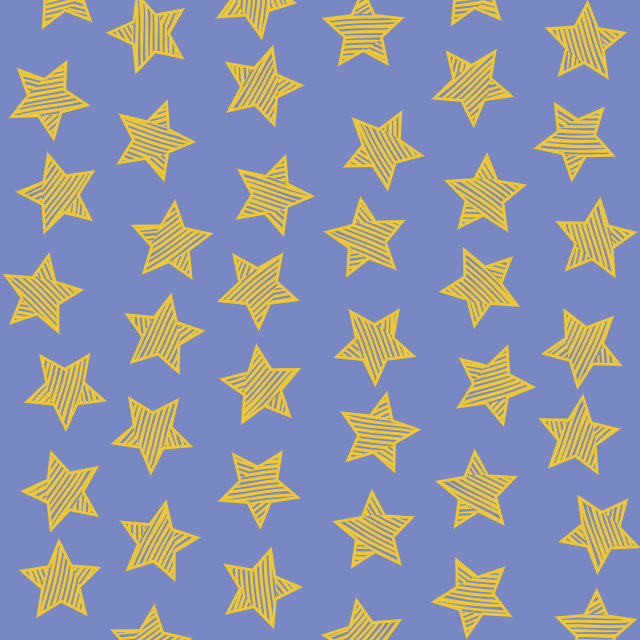
A Shadertoy shader for this pattern:

```glsl
// Scattered hand-hatched golden stars on a periwinkle ground.

#define GRID vec2(6.0, 6.4)        // columns and rows of stars
#define JITTER vec2(0.26, 0.18)    // random shift, in cells
#define STAR_RADIUS 0.068          // centre to tip, in canvas heights
#define INNER_RATIO 0.48           // notch radius over tip radius
#define OUTLINE 0.066              // outline width, in star radii
#define HATCH_PERIOD 0.112         // stroke spacing, in star radii
#define GAP_SHARE 0.37             // mean open part of a stroke period
#define GROUND vec3(0.473, 0.530, 0.760)
#define GOLD vec3(0.935, 0.785, 0.205)

const float TAU = 6.2831853;

vec2 hash2(vec2 p) {
    vec3 q = fract(p.xyx * vec3(0.1031, 0.1030, 0.0973));
    q += dot(q, q.yzx + 33.33);
    return fract((q.xx + q.yz) * q.zy);
}

vec2 rotate(vec2 p, float angle) {
    float c = cos(angle), s = sin(angle);
    return vec2(c * p.x - s * p.y, s * p.x + c * p.y);
}

// Signed distance to the pen strokes: positive on ink, negative in gaps.
float hatch(vec2 p, float angle, float seed) {
    vec2 q = rotate(p, -angle);
    float v = (q.y + 0.02 * sin(3.0 * q.x + seed)) / HATCH_PERIOD + seed;
    vec2 h = hash2(vec2(floor(v), seed * 7.0)) - 0.5;

    // Each gap is a tilted wedge, like the space between scribbled strokes.
    float centre = 0.5 + h.y * (0.14 + 0.26 * q.x);
    float halfGap = 0.5 * min(GAP_SHARE + 0.75 * h.x * q.x, 0.68);
    return (abs(fract(v) - centre) - halfGap) * HATCH_PERIOD;
}

// Ink coverage of a unit star with one tip along +y.
float starInk(vec2 p, float seed, float pixel) {
    // Fold the five arms onto one half arm.
    float angle = atan(p.x, p.y);
    float arm = floor(angle * 5.0 / TAU + 0.5);
    angle -= arm * TAU / 5.0;
    vec2 q = length(p) * vec2(cos(angle), abs(sin(angle)));

    // Distance to the edge line, which keeps the tips sharp.
    vec2 tip = vec2(1.0, 0.0);
    vec2 notch = INNER_RATIO * vec2(cos(TAU / 10.0), sin(TAU / 10.0));
    vec2 edge = normalize(notch - tip);
    float d = dot(q - tip, vec2(edge.y, -edge.x));

    // Two arms are hatched in directions of their own.
    float direction = 0.06;
    if (q.x > notch.x) {
        if (arm == 0.0) direction = 0.6;
        if (arm == 2.0) direction = -0.4;
    }
    float ink = max(d + OUTLINE, hatch(p, direction, seed));
    float soft = 0.7 * pixel;
    return smoothstep(soft, -soft, d) * smoothstep(-soft, soft, ink);
}

void mainImage(out vec4 fragColor, in vec2 fragCoord) {
    vec2 uv = fragCoord / iResolution.y;
    float pixel = 1.0 / (iResolution.y * STAR_RADIUS);
    float ink = 0.0;

    // Staggered columns; visit the neighbouring cells of each.
    for (int i = -1; i <= 1; i++) {
        float column = floor(uv.x * GRID.x) + float(i);
        float stagger = 0.5 * mod(column, 2.0);
        for (int j = -1; j <= 1; j++) {
            vec2 cell = vec2(column, floor(uv.y * GRID.y - stagger) + float(j));
            vec2 shift = (hash2(cell + 17.0) - 0.5) * JITTER;
            vec2 centre = (cell + 0.5 + shift + vec2(0.0, stagger)) / GRID;
            vec2 spin = hash2(cell + 51.0);
            vec2 p = rotate((uv - centre) / STAR_RADIUS, spin.x * TAU);
            if (dot(p, p) < 1.2) ink = max(ink, starInk(p, spin.y * 20.0, pixel));
        }
    }
    fragColor = vec4(mix(GROUND, GOLD, ink), 1.0);
}
```
